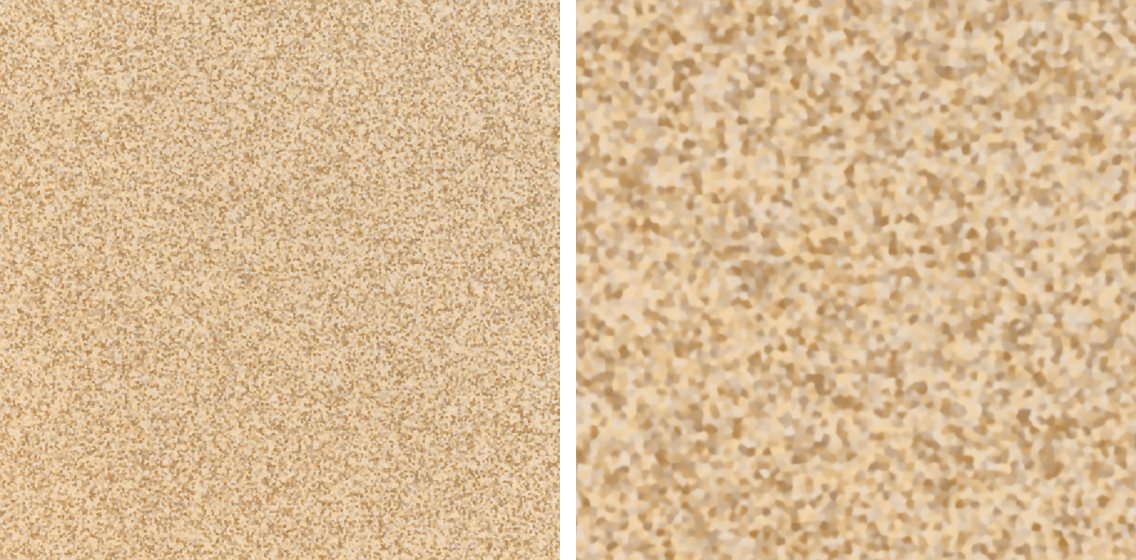
Left: the whole. Right: its middle third, enlarged.
Reproduce this texture procedurally as a Shadertoy shader.

```glsl
// Fine pale sand: a dense bed of tiny soft grains in cream, tan and ochre.
// Jittered cells are blended by Gaussian weights, each grain stretched along
// its own axis; wide gradients and layered sines vary the warmth and light.

vec3 hash3(vec2 cell) {
    vec3 p = fract(cell.xyx * vec3(0.1031, 0.1030, 0.0973));
    p += dot(p, p.yxz + 33.33);
    return fract((p.xxy + p.yzz) * p.zyx);
}

// Skewed tone: many light grains, few dark ones, with separate warmth
vec3 grainColor(vec2 cell) {
    vec3 rnd = hash3(cell + 71.0);
    float tone = 1.0 - 3.0 * rnd.x * rnd.x;
    float warmth = 2.0 * rnd.y - 1.0;
    return vec3(0.852, 0.735, 0.585)
         + tone * vec3(0.088, 0.112, 0.132)
         + warmth * vec3(0.018, -0.012, -0.068);
}

// Soft cellular blend of the nearest elongated grains
vec3 grainBed(vec2 p) {
    vec2 base = floor(p);
    vec3 colorSum = vec3(0.0);
    float weightSum = 0.0;
    for (int y = -1; y <= 1; y++) {
        for (int x = -1; x <= 1; x++) {
            vec2 cell = base + vec2(x, y);
            vec3 rnd = hash3(cell);
            vec2 offset = p - cell - 0.1 - 0.8 * rnd.xy;
            float angle = 6.2832 * rnd.z;
            vec2 axis = vec2(cos(angle), sin(angle));
            float along = dot(offset, axis);
            float across = dot(offset, vec2(-axis.y, axis.x));
            float weight = exp(-3.2 * along * along - 6.0 * across * across);
            colorSum += weight * grainColor(cell);
            weightSum += weight;
        }
    }
    return colorSum / weightSum;
}

// Broad uneven mottling from warped sines
float mottling(vec2 uv) {
    vec2 q = uv + 0.06 * sin(uv.yx * vec2(9.0, 11.0) + vec2(1.3, 4.1));
    return 0.5 * sin(13.0 * q.x + 7.0 * q.y)
         + 0.3 * sin(23.0 * q.y - 17.0 * q.x + 2.0)
         + 0.2 * sin(41.0 * q.x + 37.0 * q.y + 5.0);
}

void mainImage(out vec4 fragColor, in vec2 fragCoord) {
    vec2 uv = fragCoord / iResolution.y;
    vec2 centered = fragCoord / iResolution.xy - 0.5;

    vec3 sand = grainBed(uv * 225.0);

    // Warmer towards the lower left, a little brighter at the borders
    float lowerLeft = -centered.x - centered.y;
    sand += lowerLeft * vec3(0.010, -0.004, -0.016);
    sand += 0.035 * (dot(centered, centered) - 0.167);
    sand += 0.006 * mottling(uv);

    fragColor = vec4(clamp(sand, 0.0, 1.0), 1.0);
}
```
